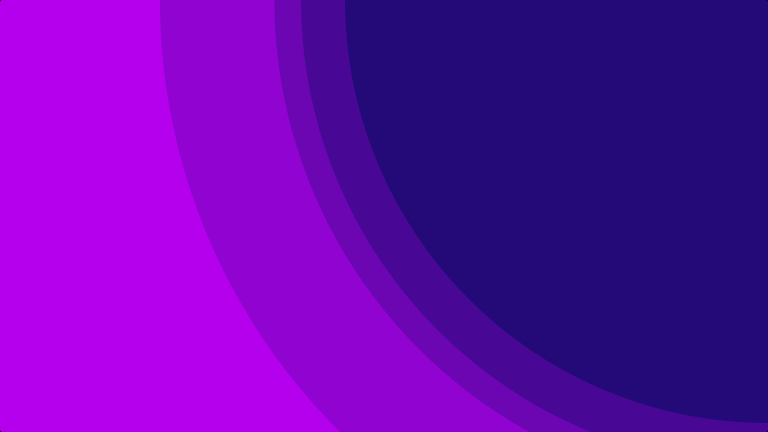
This background is drawn by a WebGL 1 fragment shader. Its source:

```glsl
precision highp float;
// Flat concentric discs around the top right corner, stepping from magenta to deep indigo.

uniform vec2 u_resolution;

const vec3 MAGENTA = vec3(0.710, 0.000, 0.930);
const vec3 INDIGO = vec3(0.140, 0.040, 0.470);
const vec3 CORNER_SHADE = vec3(0.08, 0.0, 0.12);
const float CORNER_RADIUS = 0.006;

// Smooth coverage of a shape from its signed distance (negative inside).
float coverage(float dist, float pixel) {
    return clamp(0.5 - dist / pixel, 0.0, 1.0);
}

float discDistance(vec2 p, vec2 center, float radius) {
    return length(p - center) - radius;
}

float roundedBoxDistance(vec2 p, vec2 halfSize, float radius) {
    vec2 q = abs(p) - halfSize + radius;
    return length(max(q, 0.0)) + min(max(q.x, q.y), 0.0) - radius;
}

void main() {
    // Canvas units: height is 1, width is the aspect ratio.
    float pixel = 1.0 / u_resolution.y;
    vec2 p = gl_FragCoord.xy * pixel;
    vec2 canvas = vec2(u_resolution.x * pixel, 1.0);

    // Each disc adds one equal step towards indigo.
    float steps = coverage(discDistance(p, canvas, 1.4075), pixel)
                + coverage(discDistance(p, canvas, 1.1425), pixel)
                + coverage(discDistance(p, canvas, 1.0810), pixel)
                + coverage(discDistance(p, canvas, 0.9792), pixel);
    vec3 color = mix(MAGENTA, INDIGO, steps / 4.0);

    // Slightly rounded canvas corners.
    float frame = roundedBoxDistance(p - 0.5 * canvas, 0.5 * canvas, CORNER_RADIUS);
    color = mix(CORNER_SHADE, color, coverage(frame, pixel));

    gl_FragColor = vec4(color, 1.0);
}
```
